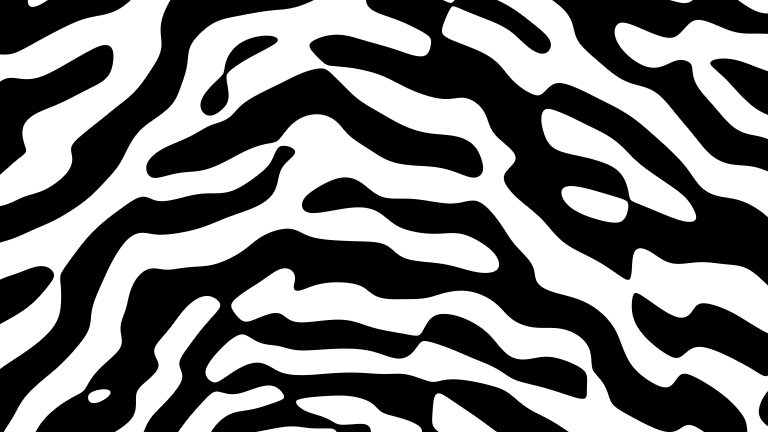
Write a Shadertoy shader that draws this pattern.

```glsl
// Black and white labyrinth of wavy stripes with rounded ends, arching over the canvas.

const vec3 INK = vec3(0.0);
const vec3 PAPER = vec3(1.0);
const float TAU = 6.2831853;
const float CELL_SIZE = 0.105;    // spacing of wave packets, in canvas heights
const float PACKET_RADIUS = 2.0;  // reach of a packet, in cells
const float INK_BIAS = 0.06;      // slightly more ink than paper

// Three random values in 0..1 for a cell
vec3 hash3(vec2 cell) {
    vec3 q = fract(vec3(cell.xyx) * vec3(0.1031, 0.1030, 0.0973));
    q += dot(q, q.yxz + 33.33);
    return fract((q.xxy + q.yzz) * q.zyx);
}

// Stripe angle: rises on the left, falls on the right, with smaller waves
float stripeAngle(vec2 p, float crestX) {
    float side = p.x - crestX;
    float arch = 0.1 - 0.62 * side / sqrt(side * side + 0.06);
    float waves = 0.36 * sin(17.0 * p.x - 5.0 * p.y)
                + 0.16 * sin(9.0 * p.x + 11.0 * p.y + 1.7);
    return arch + waves;
}

// Stripe period, finer around one spot
float stripePeriod(vec2 p, vec2 fineSpot) {
    vec2 d = (p - fineSpot) * vec2(2.2, 4.0);
    return 0.168 - 0.05 * exp(-dot(d, d));
}

// One oriented wave that fades out smoothly at its radius
float wavePacket(vec2 offset, float radius, float angle, float period, float phase) {
    float fade = max(0.0, 1.0 - dot(offset, offset) / (radius * radius));
    vec2 normal = vec2(-sin(angle), cos(angle));
    return fade * fade * fade * cos(TAU * (dot(offset, normal) / period + phase));
}

// Cellular sum of wave packets: zero crossings form the stripe edges
float stripeField(vec2 p, float cellSize) {
    vec2 home = floor(p / cellSize);
    float sum = 0.0;
    for (int j = -2; j <= 2; j++) {
        for (int i = -2; i <= 2; i++) {
            vec2 cell = home + vec2(i, j);
            vec3 rnd = hash3(cell + 47.0);
            vec2 center = (cell + rnd.xy) * cellSize;
            float angle = stripeAngle(center, 0.78);
            float period = stripePeriod(center, vec2(0.58, 0.1));
            sum += wavePacket(p - center, PACKET_RADIUS * cellSize, angle, period, rnd.z);
        }
    }
    return sum;
}

void mainImage(out vec4 fragColor, in vec2 fragCoord) {
    vec2 p = fragCoord / iResolution.y;
    float field = stripeField(p, CELL_SIZE) - INK_BIAS;

    // Distance to the edge, used to smooth it over one sample
    float slope = length(vec2(dFdx(field), dFdy(field)));
    float coverage = clamp(0.5 + field / max(slope, 1e-4), 0.0, 1.0);
    fragColor = vec4(mix(INK, PAPER, coverage), 1.0);
}
```
